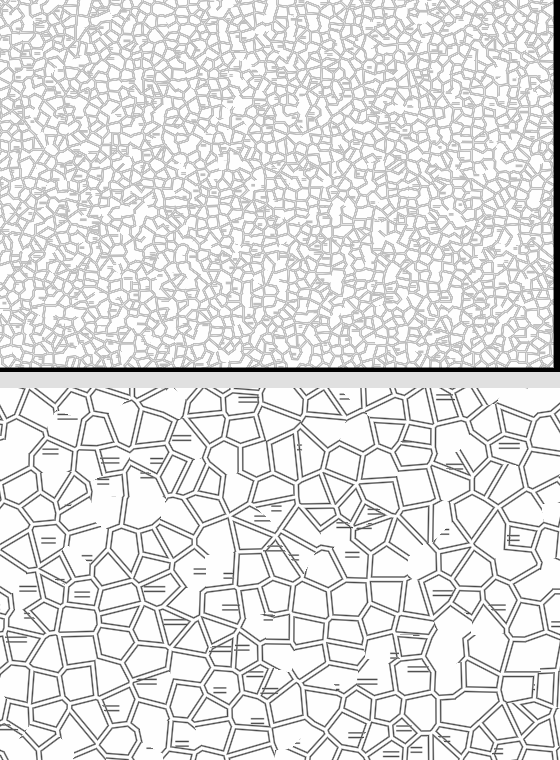
Top: the whole. Bottom: its middle third, enlarged.
Give the GLSL for this pattern, as a WebGL 2 fragment shader.

```glsl
#version 300 es
precision highp float;
// Cracked white sheet: small, slightly flattened Voronoi cells whose borders
// are drawn as thin twin lines. Some borders are left out, short level dashes
// are strewn between them, and black strips close the right and lower sides.

#define CELL vec2(0.0296, 0.0246)  // cell size, in canvas heights
#define JITTER 0.90                // irregularity of the cell sites
#define LINE_OFFSET 0.0021         // from a border to each of its twin lines
#define LINE_HALF 0.00060          // half the thickness of a line
#define LINE_INK 0.72              // darkness of a line
#define SOFTNESS 1.3               // edge filter width, in pixels
#define GAP_SHARE 0.14             // share of borders left out
#define DASH_SHARE 0.32            // share of cells holding a dash
#define MARGIN vec2(0.0115, 0.0120) // right and lower strips, share of canvas

uniform vec2 u_resolution;
out vec4 outColor;

const vec3 PAPER = vec3(0.995);
const vec3 STRIP = vec3(0.005);

vec2 hash2(vec2 p) {
    vec3 q = fract(p.xyx * vec3(0.1031, 0.1030, 0.0973));
    q += dot(q, q.yzx + 33.33);
    return fract((q.xx + q.yz) * q.zy);
}

vec2 sitePosition(vec2 id) {
    return (id + 0.5 + JITTER * (hash2(id) - 0.5)) * CELL;
}

// Share of a filter window centred at d that lies on a line centred at c.
float lineCoverage(float d, float c, float window) {
    float low = max(d - 0.5 * window, c - LINE_HALF);
    float high = min(d + 0.5 * window, c + LINE_HALF);
    return max(high - low, 0.0) / window;
}

// Two parallel lines, one on each side of distance zero.
float twinLines(float d, float window) {
    return lineCoverage(d, LINE_OFFSET, window)
         + lineCoverage(d, -LINE_OFFSET, window);
}

vec2 nearestCell(vec2 p) {
    vec2 base = floor(p / CELL);
    vec2 best = base;
    float bestDistance = 1e6;
    for (int y = -2; y <= 2; y++) {
        for (int x = -2; x <= 2; x++) {
            vec2 id = base + vec2(x, y);
            float d = distance(p, sitePosition(id));
            if (d < bestDistance) {
                bestDistance = d;
                best = id;
            }
        }
    }
    return best;
}

// Distance to the closest border that is kept; both sides share the choice.
float borderDistance(vec2 p, vec2 home) {
    vec2 site = sitePosition(home);
    float nearest = 1.0;
    for (int y = -2; y <= 2; y++) {
        for (int x = -2; x <= 2; x++) {
            vec2 id = home + vec2(x, y);
            if (id == home) continue;
            if (hash2(id + home + 71.0).x < GAP_SHARE) continue;
            vec2 other = sitePosition(id);
            float d = dot(0.5 * (site + other) - p, normalize(other - site));
            nearest = min(nearest, d);
        }
    }
    return nearest;
}

// A short level pair of lines placed at random inside its cell.
float dashCoverage(vec2 p, vec2 home, float window) {
    vec2 shift = hash2(home + 137.0) - 0.5;
    vec2 traits = hash2(home + 311.0);
    vec2 q = p - sitePosition(home) - shift * CELL * vec2(0.7, 0.9);
    float halfLength = CELL.x * mix(0.15, 0.42, traits.y);
    float ends = clamp((halfLength - abs(q.x)) / window + 0.5, 0.0, 1.0);
    return step(traits.x, DASH_SHARE) * ends * twinLines(q.y, window);
}

void main() {
    float pixel = 1.0 / u_resolution.y;
    float window = SOFTNESS * pixel;
    vec2 p = gl_FragCoord.xy * pixel;

    // Twin lines along the borders, and dashes
    vec2 home = nearestCell(p);
    float ink = twinLines(borderDistance(p, home), window);
    ink = max(ink, dashCoverage(p, home, window));
    vec3 color = PAPER * (1.0 - LINE_INK * min(ink, 1.0));

    // Black strips
    vec2 inset = vec2(1.0 - MARGIN.x, -MARGIN.y) * u_resolution
               + vec2(-gl_FragCoord.x, gl_FragCoord.y);
    float sheet = clamp(min(inset.x, inset.y) + 0.5, 0.0, 1.0);
    outColor = vec4(mix(STRIP, color, sheet), 1.0);
}
```
